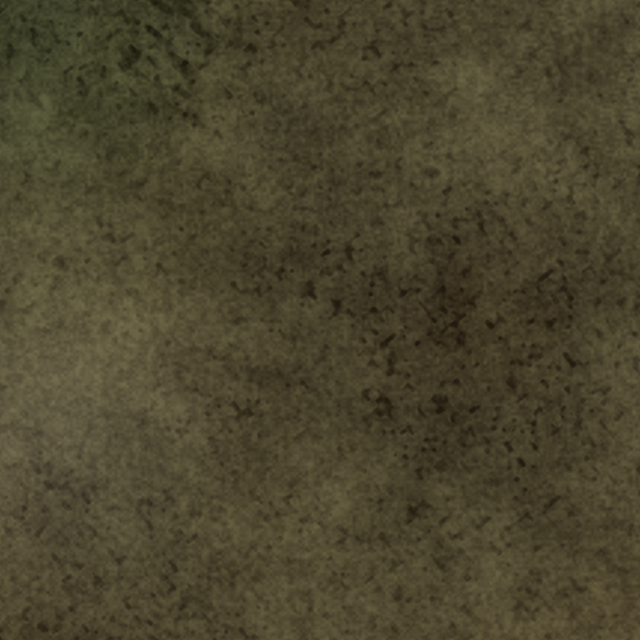
This texture is drawn by a WebGL 2 fragment shader. Its source:

```glsl
#version 300 es
precision highp float;
// Weathered olive-brown surface: soft stained patches, cloudy mottling,
// fine crisp grain, dark pits gathered in the shadows and a few scuffs.
// All layers add to one tone value, which moves along an earthy colour ramp.

uniform vec2 u_resolution;
out vec4 fragColor;

const vec3 BASE_COLOR = vec3(0.303, 0.273, 0.182);
const vec3 TONE_AXIS = vec3(1.0, 1.0, 0.72);
const vec3 MOSS_SHIFT = vec3(-0.030, 0.004, -0.008);
const vec3 RUST_SHIFT = vec3(0.012, -0.006, -0.012);
const vec3 DUST_SHIFT = vec3(0.002, 0.002, 0.020);

const float TONE_BIAS = 0.016;
const float CLOUD_SCALE = 3.5;
const float CLOUD_DEPTH = 0.17;
const float MOTTLE_SCALE = 17.0;
const float MOTTLE_DEPTH = 0.10;
const float GRAIN_SCALE = 115.0;
const float GRAIN_DEPTH = 0.075;
const float FINE_SCALE = 215.0;
const float FINE_DEPTH = 0.065;
const float PIT_SCALE = 95.0;
const float PIT_DEPTH = 0.085;
const float SCUFF_DEPTH = 0.12;
const float SCUFF_ANGLE = -0.6;
const float WARP = 0.22;

// Stains: centre x, centre y, radius, tone.
const int STAIN_COUNT = 9;
const vec4 STAINS[STAIN_COUNT] = vec4[](
  vec4(0.06, 0.32, 0.22, 0.065),
  vec4(0.83, 0.66, 0.13, -0.045),
  vec4(0.78, 0.48, 0.14, -0.045),
  vec4(0.70, 0.30, 0.14, -0.050),
  vec4(0.50, 0.08, 0.15, -0.035),
  vec4(0.24, 0.70, 0.14, -0.032),
  vec4(0.53, 0.63, 0.12, -0.030),
  vec4(0.05, 1.00, 0.22, -0.045),
  vec4(0.98, 0.02, 0.15, -0.040));

float hash(vec2 p) {
  return fract(sin(dot(p, vec2(127.1, 311.7))) * 43758.5453);
}

mat2 rotation(float angle) {
  float c = cos(angle), s = sin(angle);
  return mat2(c, s, -s, c);
}

float noise(vec2 p) {
  vec2 cell = floor(p), f = fract(p);
  vec2 w = f * f * (3.0 - 2.0 * f);
  float low = mix(hash(cell), hash(cell + vec2(1.0, 0.0)), w.x);
  float high = mix(hash(cell + vec2(0.0, 1.0)), hash(cell + 1.0), w.x);
  return mix(low, high, w.y);
}

float fbm(vec2 p) {
  float sum = 0.0, weight = 0.5;
  mat2 turn = rotation(0.65);
  for (int i = 0; i < 4; i++) {
    sum += weight * noise(p);
    p = turn * p * 2.03 + 17.3;
    weight *= 0.5;
  }
  return sum / 0.9375;
}

float softSpot(vec2 p, vec2 centre, float radius) {
  vec2 d = (p - centre) / radius;
  return exp(-dot(d, d));
}

// Broad light and dark areas with ragged outlines.
float stainTone(vec2 p) {
  vec2 drift = vec2(fbm(p * 5.0 + 3.1), fbm(p * 5.0 + 41.7)) - 0.5;
  vec2 q = p + WARP * drift;
  float tone = 0.0;
  for (int i = 0; i < STAIN_COUNT; i++) {
    tone += STAINS[i].w * softSpot(q, STAINS[i].xy, STAINS[i].z);
  }
  return tone + CLOUD_DEPTH * (fbm(p * CLOUD_SCALE + 8.4) - 0.5);
}

// Short slanted dark marks near the upper left.
float scuffs(vec2 p) {
  vec2 q = rotation(-SCUFF_ANGLE) * p;
  float marks = smoothstep(0.58, 0.88, noise(q * vec2(32.0, 75.0) + 5.0));
  return marks * softSpot(rotation(0.35) * (p - vec2(0.26, 0.93)), vec2(0.0), 0.11);
}

void main() {
  vec2 p = gl_FragCoord.xy / min(u_resolution.x, u_resolution.y);

  float broad = stainTone(p);
  float tone = TONE_BIAS + broad;
  tone += MOTTLE_DEPTH * (fbm(p * MOTTLE_SCALE + 23.0) - 0.5);

  // Grain and pits
  tone += GRAIN_DEPTH * (noise(rotation(0.4) * p * GRAIN_SCALE) - 0.5);
  tone += FINE_DEPTH * (noise(p * FINE_SCALE + 61.0) - 0.5);
  float pits = smoothstep(0.60, 0.96, noise(rotation(0.9) * p * PIT_SCALE + 37.0));
  float cluster = smoothstep(0.35, 0.65, fbm(p * 11.0 + 70.0));
  float shade = smoothstep(0.04, -0.06, broad);
  tone -= PIT_DEPTH * pits * (0.4 + 0.5 * cluster + 0.4 * shade);
  tone -= SCUFF_DEPTH * scuffs(p);
  tone = clamp(tone, -0.17, 0.14);

  // Slow changes of hue
  float hueDrift = fbm(p * 4.0 + 90.0) - 0.5;
  vec3 color = BASE_COLOR + tone * TONE_AXIS;
  color += MOSS_SHIFT * softSpot(p, vec2(0.08, 0.95), 0.32);
  color += DUST_SHIFT * softSpot(p, vec2(0.08, 0.32), 0.20);
  color += RUST_SHIFT * (hueDrift + 0.5 * (0.5 - p.y));
  fragColor = vec4(clamp(color, 0.0, 1.0), 1.0);
}
```
